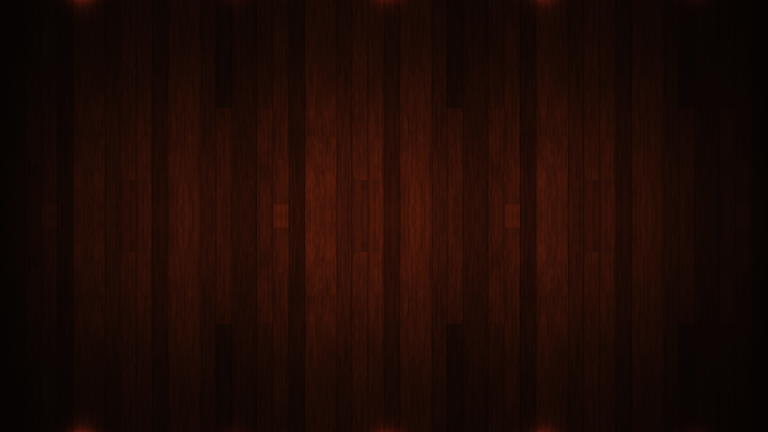
Reproduce this texture procedurally as a WebGL 2 fragment shader.

```glsl
#version 300 es
precision highp float;

uniform vec2 u_resolution;
out vec4 fragColor;

// Layout, in board units: three full board groups plus four boards span the canvas
const vec2 CANVAS = vec2(766.0, 432.0);
const float GROUP = 231.0;
const int BOARDS = 12;
const float NONE = 999.0;
const float EDGE[13] = float[](0.0, 25.0, 41.0, 57.0, 73.0, 105.0, 120.0, 136.0, 152.0, 168.0, 200.0, 215.0, 231.0);
const float SHADE[12] = float[](0.58, 0.84, 0.98, 0.56, 1.02, 0.8, 0.84, 0.98, 0.64, 0.94, 0.7, 0.8);
// Distance of the board joint from the middle row, and the shade past it
const float JOINT[12] = float[](NONE, 108.0, 12.0, NONE, 80.0, NONE, 36.0, NONE, NONE, NONE, NONE, 108.0);
const float PAST_JOINT[12] = float[](1.0, 0.85, 0.86, 1.0, 0.94, 1.0, 1.14, 1.0, 1.0, 1.0, 1.0, 0.55);

// Wood and light
const vec3 WOOD_TINT = vec3(1.0, 0.295, 0.11);
const vec3 SHADOW_TINT = vec3(0.018, 0.010, 0.007);
const float LIGHT = 0.262;
const float SIDE_LIGHT = 0.08;
const float EDGE_LIGHT = 0.36;
const float SEAM_WIDTH = 1.1;
const float SEAM_DEPTH = 0.24;
const float FIBRE_DEPTH = 0.34;
const float RING_DEPTH = 0.055;

// Lamps along the top and bottom edges
const float LAMPS = 5.0;
const float LAMP_PHASE = 0.53;
const vec2 LAMP_SIZE = vec2(15.0, 7.0);
const float LAMP_POWER = 0.27;
const vec3 LAMP_TINT = vec3(1.0, 0.22, 0.11);

const float PI = 3.14159265;

vec2 gradient(vec2 cell) {
  float angle = 2.0 * PI * fract(sin(dot(cell, vec2(127.1, 311.7))) * 43758.5);
  return vec2(cos(angle), sin(angle));
}

float gradientNoise(vec2 p) {
  vec2 i = floor(p), f = fract(p);
  vec2 w = f * f * f * (f * (f * 6.0 - 15.0) + 10.0);
  float a = dot(gradient(i), f);
  float b = dot(gradient(i + vec2(1, 0)), f - vec2(1, 0));
  float c = dot(gradient(i + vec2(0, 1)), f - vec2(0, 1));
  float d = dot(gradient(i + vec2(1, 1)), f - vec2(1, 1));
  return mix(mix(a, b, w.x), mix(c, d, w.x), w.y);
}

// Long fibres, short pores, faint arched rings and slow blotches
float woodGrain(vec2 p, float seed) {
  vec2 shift = vec2(seed * 17.3, seed * 9.1);
  float fibre = gradientNoise(p * vec2(0.36, 0.03) + shift)
              + 0.6 * gradientNoise(p * vec2(0.55, 0.13) + shift.yx);
  float bend = gradientNoise(p * vec2(0.06, 0.018) + shift);
  float ring = sin(22.0 * bend + 0.3 * p.x) * smoothstep(-0.2, 0.3, bend);
  float blotch = gradientNoise(p * vec2(0.05, 0.012) + shift + 40.0);
  return 1.0 + FIBRE_DEPTH * fibre + RING_DEPTH * ring + 0.2 * blotch;
}

// Boards, mirrored about the middle row so the top meets the bottom
float boardTone(float across, float fromMiddle, float pixel) {
  float x = mod(across, GROUP);
  int id = 0;
  for (int i = 1; i < BOARDS; i++) if (x >= EDGE[i]) id = i;

  float past = smoothstep(-pixel, pixel, fromMiddle - JOINT[id]);
  float tone = SHADE[id] * mix(1.0, PAST_JOINT[id], past);
  tone *= woodGrain(vec2(x - EDGE[id], fromMiddle), float(id) + 20.0 * step(0.5, past));

  float toSide = min(x - EDGE[id], EDGE[id + 1] - x);
  float toEnd = abs(fromMiddle - JOINT[id]);
  float reach = SEAM_WIDTH + 0.5 * pixel;
  float seam = 1.0 - smoothstep(0.0, reach, toSide);
  float end = 0.4 * (1.0 - smoothstep(0.0, reach, toEnd));
  return tone * (1.0 - SEAM_DEPTH * max(seam, end));
}

// Pool of light fading to all four edges
float roomLight(float x, float fromMiddle) {
  float side = mix(SIDE_LIGHT, 1.0, pow(max(sin(PI * x), 0.0), 0.85));
  float fall = cos(PI * fromMiddle / CANVAS.y);
  return LIGHT * side * mix(EDGE_LIGHT, 1.0, fall * fall);
}

float lampGlow(float x, float fromMiddle) {
  float slot = x * LAMPS - LAMP_PHASE + 0.5;
  float dx = (fract(slot) - 0.5) / LAMPS * CANVAS.x / LAMP_SIZE.x;
  float dy = (0.5 * CANVAS.y - fromMiddle) / LAMP_SIZE.y;
  float strength = 0.65 + 0.35 * cos(4.0 * PI * floor(slot) / LAMPS);
  return LAMP_POWER * strength * exp(-dx * dx - dy);
}

void main() {
  vec2 uv = gl_FragCoord.xy / u_resolution;
  float fromMiddle = abs(uv.y - 0.5) * CANVAS.y;
  float pixel = CANVAS.x / u_resolution.x;

  float tone = boardTone(uv.x * CANVAS.x, fromMiddle, pixel);
  vec3 color = SHADOW_TINT + WOOD_TINT * tone * roomLight(uv.x, fromMiddle);
  color += LAMP_TINT * mix(0.4, 1.0, tone) * lampGlow(uv.x, fromMiddle);
  fragColor = vec4(color, 1.0);
}
```
